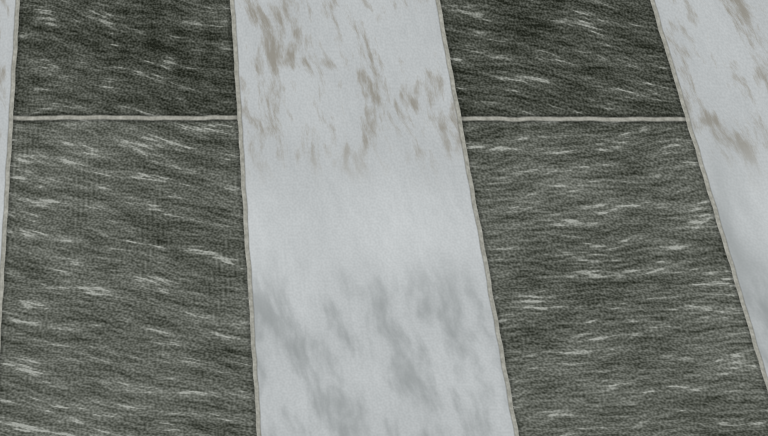
Give the GLSL for this texture, as a Shadertoy shader.

```glsl
#define EDGE_START vec2(-0.0065, 0.026)   // first stripe edge at bottom, top
#define STRIPE_WIDTH vec2(0.341, 0.2734)  // stripe width at bottom, top
#define JOINT_Y 0.730
#define JOINT_HALF 0.0048
#define GROUT_WIDTH 0.010
#define SLATE_TONE 0.365
#define STREAK_TILT 0.20
#define MARBLE vec3(0.725, 0.742, 0.746)
#define GROUT vec3(0.62, 0.62, 0.585)
#define BROWN_STAIN vec3(0.53, 0.51, 0.465)
#define GREY_STAIN vec3(0.53, 0.55, 0.55)

float hash(vec2 p) {
    return fract(sin(dot(p, vec2(127.1, 311.7))) * 43758.5);
}

float cornerSlope(vec2 corner, vec2 offset) {
    float angle = 6.28318 * hash(corner);
    return dot(vec2(cos(angle), sin(angle)), offset);
}

// Gradient noise, about -0.7 to 0.7
float noise(vec2 p) {
    vec2 i = floor(p), f = p - i;
    vec2 s = f * f * f * (f * (f * 6.0 - 15.0) + 10.0);
    vec2 e = vec2(1.0, 0.0);
    float low = mix(cornerSlope(i, f), cornerSlope(i + e.xy, f - e.xy), s.x);
    float high = mix(cornerSlope(i + e.yx, f - e.yx), cornerSlope(i + e.xx, f - e.xx), s.x);
    return mix(low, high, s.y);
}

float fbm(vec2 p) {
    float sum = 0.0, amp = 1.0;
    for (int i = 0; i < 4; i++) {
        sum += amp * noise(p);
        p = p * 2.03 + 17.3;
        amp *= 0.6;
    }
    return sum;
}

// 1 inside a band of the given half width, with a soft edge
float band(float d, float halfWidth, float soft) {
    return 1.0 - smoothstep(halfWidth - soft, halfWidth + soft, abs(d));
}

// Dark slab with fine, nearly level streaks
vec3 slate(vec2 p, float stripe, float lower) {
    float tilt = STREAK_TILT - 0.13 * stripe * lower;
    vec2 q = p + 31.0 * hash(vec2(stripe, lower));
    q.y += tilt * p.x + 0.018 * noise(p * 6.0);
    float streak = fbm(q * vec2(7.0, 42.0));
    float fine = noise(q * vec2(28.0, 150.0));
    float grain = noise(p * vec2(170.0, 215.0) + 9.0);
    float cloud = noise(p * vec2(3.5, 5.0) + 4.0);
    float tone = SLATE_TONE - 0.075 * (1.0 - lower);
    tone += 0.13 * streak + 0.11 * fine + 0.17 * grain + 0.09 * cloud;
    tone += 0.16 * smoothstep(0.3, 0.8, streak + 0.5 * fine);
    return clamp(tone, 0.13, 0.64) + vec3(0.0, 0.012, -0.017);
}

// Pale slab with brown stains above and grey ones below
vec3 marble(vec2 p, float stripe) {
    vec2 q = p + vec2(0.12 * p.y + 0.02 * noise(p * 9.0), 0.0);
    float smudge = fbm(q * vec2(13.0, 5.0) + 3.0 * stripe);
    float fleck = fbm(q * vec2(48.0, 19.0) + 7.0);
    float grain = noise(p * 190.0);
    float brown = smoothstep(0.54, 0.72, p.y) * smoothstep(-0.1, 0.9, smudge + 0.6 * fleck);
    float grey = (1.0 - smoothstep(0.25, 0.50, p.y)) * smoothstep(-0.35, 0.8, smudge + 0.3 * fleck);
    vec3 color = MARBLE + 0.03 * band(p.y - 0.45, 0.12, 0.12);
    color += 0.035 * noise(p * vec2(5.0, 4.0)) + 0.02 * fleck + 0.035 * grain;
    color = mix(color, BROWN_STAIN, 0.75 * brown);
    return mix(color, GREY_STAIN, 0.65 * grey);
}

void mainImage(out vec4 fragColor, in vec2 fragCoord) {
    vec2 uv = fragCoord / iResolution.xy;
    float aspect = iResolution.x / iResolution.y;
    float soft = 0.8 / iResolution.y;

    // Stripes that widen toward the viewer
    float width = mix(STRIPE_WIDTH.x, STRIPE_WIDTH.y, uv.y);
    float u = (uv.x - mix(EDGE_START.x, EDGE_START.y, uv.y)) / width;
    float edge = floor(u + 0.5);
    float side = mod(edge, 2.0) * 2.0 - 1.0;
    vec2 p = vec2(u * 0.54, uv.y);
    float wobble = 0.0025 * noise(vec2(edge * 5.3, uv.y * 22.0));
    float intoMarble = (u - edge) * side * width * aspect + wobble;

    // Slate slabs and the joint across them
    float stripe = floor(u);
    float jointD = uv.y - JOINT_Y + 0.0015 * stripe + 0.003 * noise(vec2(u * 13.0, 2.5));
    vec3 dark = slate(p, stripe, step(jointD, 0.0));
    dark *= 1.0 - 0.3 * band(jointD, JOINT_HALF * 2.0, 0.004);
    vec3 grout = GROUT + 0.10 * noise(p * 75.0) + 0.07 * noise(p * 180.0);
    dark = mix(dark, grout, band(jointD, JOINT_HALF, soft + 0.001));
    dark *= 1.0 - 0.22 * smoothstep(-0.012, 0.0, intoMarble);

    // Marble, its grout strip and a thin shadow line
    vec3 pale = marble(p, stripe);
    float vein = smoothstep(0.15, 0.0, intoMarble) * step(2.5, edge) * band(uv.y - 0.45, 0.2, 0.2);
    pale = mix(pale, GREY_STAIN, vein * (0.45 + 0.5 * noise(p * vec2(24.0, 7.0))));
    pale = mix(pale, grout, 1.0 - smoothstep(-soft, soft, intoMarble - GROUT_WIDTH));
    pale *= 1.0 - 0.13 * band(intoMarble - GROUT_WIDTH, 0.0015, soft);

    fragColor = vec4(mix(dark, pale, smoothstep(-soft, soft, intoMarble)), 1.0);
}
```
